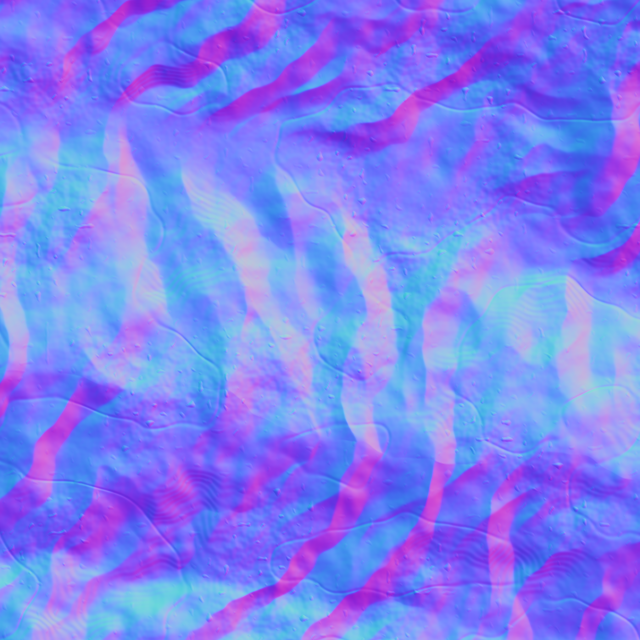
Reproduce this texture map procedurally as a three.js fragment shader.

```glsl
varying vec2 vUv;

float hash(vec2 p) {
  p = fract(p * vec2(0.1031, 0.1137));
  p += dot(p, p.yx + 33.33);
  return fract((p.x + p.y) * p.x * 7.31);
}

// Gradient noise, roughly -0.5 to 0.5
float corner(vec2 cell, vec2 offset) {
  float angle = 6.2832 * hash(cell + 17.0);
  return dot(vec2(cos(angle), sin(angle)), offset);
}

float noise(vec2 p) {
  vec2 i = floor(p), f = fract(p);
  vec2 w = f * f * f * (f * (f * 6.0 - 15.0) + 10.0);
  vec2 e = vec2(1.0, 0.0);
  return mix(mix(corner(i, f), corner(i + e, f - e), w.x),
             mix(corner(i + e.yx, f - e.yx), corner(i + 1.0, f - 1.0), w.x), w.y);
}

// Rounded ramp that starts at zero
float hinge(float x) {
  return 0.5 * (x + sqrt(x * x + 0.0003));
}

// Asymmetric side ridges with a crest at the given split
float spurs(float t, float split) {
  float f = fract(t);
  float rise = f / split, fall = (1.0 - f) / (1.0 - split);
  float m = 0.5 * (rise + fall - sqrt((rise - fall) * (rise - fall) + 0.006));
  m = max(m, 0.0);
  return (0.75 + 0.45 * hash(vec2(floor(t), 5.0))) * m * m / (m + 0.12);
}

float terrain(vec2 p) {
  // Position across the main range, bent along its length
  float v = p.y + 0.17 * p.x - 0.07;
  v += 0.15 * smoothstep(0.72, 0.98, p.x) * smoothstep(0.35, 0.6, p.y);
  v += 0.085 * noise(p * 4.0 + 3.0) + 0.03 * noise(p * 11.0) + 0.006 * noise(p * 32.0);

  // Valley, crest, flat valley floor and far slope
  float h = -0.32 * v + 0.65 * hinge(v - 0.07) - 0.66 * hinge(v - 0.34)
          + 0.33 * hinge(v - 0.72) + 0.27 * hinge(v - 0.8);
  float valleyFloor = exp(-pow((v - 0.76) / 0.045, 2.0));
  float outer = 1.0 - smoothstep(0.28, 0.4, v) + smoothstep(0.74, 0.86, v);

  // Spurs lean over outside the middle slope, with ragged crests
  float u = p.x - 0.7 * min(v, 0.34) - 0.8 * hinge(v - 0.76);
  float t = u * 5.6 + noise(p * 3.3 + 9.0) + 0.35 * noise(p * 9.0 + 4.0);
  t += 0.06 * noise(p * 34.0 + 11.0);
  float split = 0.62 + 0.3 * noise(p * 3.7 + 31.0);
  float steep = (1.0 - 0.85 * valleyFloor) * (1.0 + 0.3 * outer);
  h += 0.022 * steep * spurs(t + 8.0, split);

  // Smaller creased ridges and soft lumps
  float crease = noise(vec2(u * 9.0, v * 5.0) + 21.0) + 0.07 * noise(p * 30.0 + 2.0);
  h -= 0.026 * steep * sqrt(crease * crease + 0.0012);
  h += 0.009 * steep * noise(p * 13.0 + 40.0);

  // Fine, broken contour terraces in patches
  float patches = smoothstep(0.0, 0.35, noise(p * 5.0 + 60.0));
  h += 0.00024 * patches * sin(h * 1000.0 + 5.0 * noise(p * 21.0));

  // Thin winding trails
  float trail = noise(p * vec2(4.0, 6.0) + 75.0) + 0.12 * noise(p * 17.0);
  h -= 0.001 * exp(-pow(trail / 0.018, 2.0));

  // Surface grain and scattered pebbles
  float rough = 0.5 + smoothstep(-0.1, 0.3, noise(p * 6.0 + 90.0));
  h += 0.0005 * rough * noise(p * 115.0) + 0.001 * rough * noise(p * 52.0);
  h += 0.005 * rough * max(noise(p * 75.0 + 7.0) - 0.36, 0.0);
  return h;
}

void main() {
  vec2 e = vec2(0.0015, 0.0);
  vec2 slope = vec2(terrain(vUv + e) - terrain(vUv - e),
                    terrain(vUv + e.yx) - terrain(vUv - e.yx)) / (2.0 * e.x);
  // Limit the steepest faces
  slope /= sqrt(1.0 + 0.35 * dot(slope, slope));
  vec3 normal = normalize(vec3(-slope, 1.0));
  gl_FragColor = vec4(0.5 + 0.5 * normal, 1.0);
}
```
